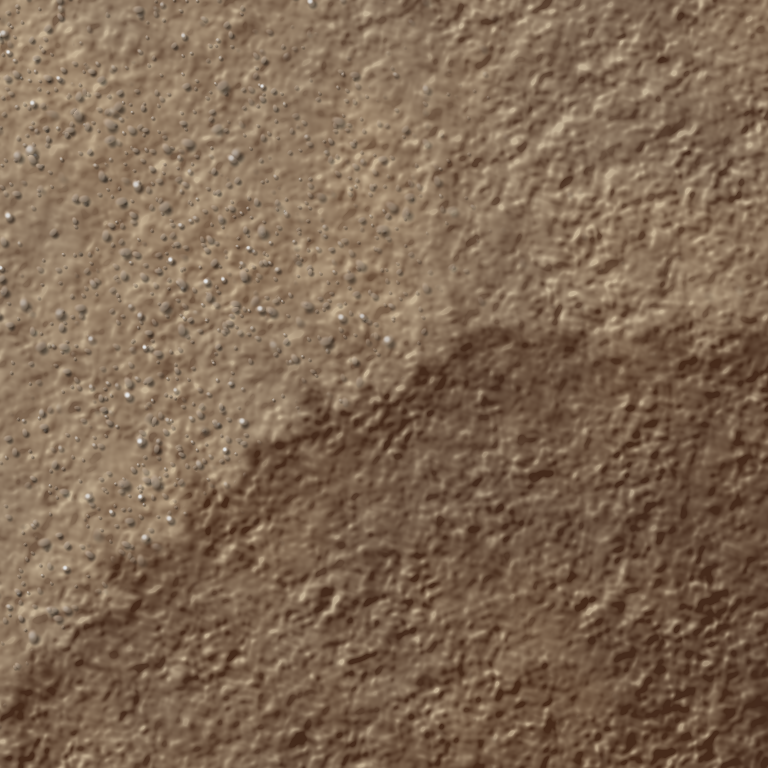
Give the GLSL for this texture, as a Shadertoy shader.

```glsl
// Damp, crumbly earth: a pale gritty slope above a curved, shaded bank.
// Ragged layered noise and a little cellular noise form a relief lit from the
// upper left; round grit in two sizes, some with wet glints, lies on the slope.

#define DARK_EARTH  vec3(0.32, 0.22, 0.16)
#define PALE_EARTH  vec3(0.70, 0.62, 0.52)
#define GRIT_GREY   vec3(0.60, 0.54, 0.48)
#define GLINT_WHITE vec3(0.92, 0.93, 0.94)
#define LIGHT_DIR   vec2(-0.64, 0.77)
#define RELIEF_GAIN 1.05
#define RELIEF_STEP 0.0050
#define CRUMB_SCALE 44.0
#define CLOD_SCALE  70.0
#define GRIT_SCALE  40.0
#define GRIT_SHARE  0.58

vec2 hash2(vec2 p) {
    vec3 q = fract(p.xyx * vec3(0.1031, 0.1030, 0.0973));
    q += dot(q, q.yzx + 33.33);
    return fract((q.xx + q.yz) * q.zy);
}

float softNoise(vec2 p) {
    vec2 cell = floor(p), f = fract(p);
    f = f * f * (3.0 - 2.0 * f);
    float low  = mix(hash2(cell).x, hash2(cell + vec2(1, 0)).x, f.x);
    float high = mix(hash2(cell + vec2(0, 1)).x, hash2(cell + vec2(1, 1)).x, f.x);
    return mix(low, high, f.y);
}

float layeredNoise(vec2 p) {
    float sum = 0.0, weight = 0.5;
    for (int i = 0; i < 4; i++) {
        sum += weight * softNoise(p);
        p = mat2(1.6, 1.2, -1.2, 1.6) * p + 7.3;
        weight *= 0.5;
    }
    return sum / 0.9375;
}

// Rounded cellular bumps of uneven height.
float clods(vec2 p) {
    vec2 cell = floor(p);
    float sum = 0.0;
    for (int y = -1; y <= 1; y++)
    for (int x = -1; x <= 1; x++) {
        vec2 id = cell + vec2(x, y);
        vec2 d = p - id - hash2(id);
        sum += hash2(id + 31.0).y * exp(-9.0 * dot(d, d));
    }
    return sum;
}

float relief(vec2 p) {
    float height = 0.3 * clods(p * CLOD_SCALE);
    float scale = CRUMB_SCALE, weight = 0.9;
    for (int i = 0; i < 3; i++) {
        p = mat2(0.8, 0.6, -0.6, 0.8) * p + 3.7;
        height += weight * softNoise(p * scale);
        scale *= 1.7;
        weight *= 0.72;
    }
    return height;
}

// Scattered stones: x = cover, y = lit side, z = glint, w = cast shadow.
vec4 grit(vec2 p, float share) {
    vec2 cell = floor(p);
    vec4 result = vec4(0.0);
    for (int y = -1; y <= 1; y++)
    for (int x = -1; x <= 1; x++) {
        vec2 id = cell + vec2(x, y);
        vec2 kind = hash2(id + 57.0);
        float present = smoothstep(0.0, 0.15, share - kind.x);
        float radius = mix(0.18, 0.36, kind.y * kind.y);
        vec2 d = p - id - hash2(id + 19.0);
        float turn = 6.3 * hash2(id + 5.0).x;
        float size = length(d) * (1.0 + 0.22 * sin(2.0 * atan(d.y, d.x) + turn));
        float cover = present * smoothstep(radius, radius * 0.4, size);
        float lit = dot(d, LIGHT_DIR) / radius;
        float wet = smoothstep(0.7, 0.95, hash2(id + 83.0).y);
        float spot = length(d - LIGHT_DIR * radius * 0.2) / radius;
        float shade = length(d + LIGHT_DIR * radius * 0.8) / radius;
        if (cover > result.x) result.xy = vec2(cover, lit);
        result.z = max(result.z, present * wet * smoothstep(0.75, 0.15, spot));
        result.w = max(result.w, present * smoothstep(1.2, 0.2, shade));
    }
    return result;
}

vec3 addGrit(vec3 color, vec4 stones, float strength, float wetness) {
    color *= 1.0 - 0.45 * strength * stones.w * (1.0 - stones.x);
    vec3 stoneColor = GRIT_GREY * (1.0 + 0.45 * stones.y);
    color = mix(color, stoneColor, 0.7 * strength * stones.x);
    return mix(color, GLINT_WHITE, 0.9 * wetness * stones.z);
}

void mainImage(out vec4 fragColor, in vec2 fragCoord) {
    vec2 p = fragCoord / iResolution.y;
    vec2 uv = fragCoord / iResolution.xy;
    float patches = layeredNoise(p * 6.0 + 3.0) - 0.5;
    float mottle = layeredNoise(p * 27.0 + 40.0) - 0.5;
    float rough = layeredNoise(p * 13.0 + 70.0);
    float speckle = softNoise(mat2(0.8, 0.6, -0.6, 0.8) * p * 90.0) - 0.5;

    // Signed height above the ragged, curved rim of the bank
    float rim = 0.58 - 0.52 * pow(1.0 - uv.x, 2.8);
    float above = uv.y - rim + 0.08 * patches + 0.14 * mottle;
    float slope = smoothstep(-0.05, 0.05, above);

    // Broad light and shade
    float paleTone = 0.70 - 0.18 * uv.x + 0.03 * uv.y;
    float bankTone = 0.41 - 0.27 * smoothstep(0.4, 1.15, uv.x - uv.y + 0.2);
    bankTone -= 0.18 * exp(-pow((above + 0.04) / 0.06, 2.0));
    float tone = mix(bankTone, paleTone, slope);
    tone += 0.26 * patches + 0.42 * mottle + 0.14 * speckle;

    // Crumbly relief, rougher in places and calmer on the wet side
    vec2 q = p + 0.012 * vec2(mottle, patches);
    float facing = relief(q) - relief(q + LIGHT_DIR * RELIEF_STEP);
    facing *= 0.75 + 1.5 * abs(facing);
    float wetness = slope * smoothstep(0.85, 0.25, uv.x);
    float gain = RELIEF_GAIN * mix(1.0, 0.65, wetness);
    gain *= mix(0.7, 1.3, smoothstep(0.3, 0.7, rough));
    tone += gain * clamp(facing, -0.4, 0.6);
    vec3 color = mix(DARK_EARTH, PALE_EARTH, clamp(tone, -0.12, 1.2));
    color += vec3(0.02, 0.0, -0.02) * patches - vec3(0.0, 0.003, 0.01);

    // Coarse and fine grit
    float share = GRIT_SHARE * (0.15 + 0.85 * wetness) * clamp(0.8 + 2.5 * patches, 0.25, 1.4);
    float strength = mix(0.35, 1.0, wetness) * mix(0.7, 1.0, slope);
    color = addGrit(color, grit(p * GRIT_SCALE * 1.8 + 9.0, share), 0.7 * strength, 0.4 * wetness);
    color = addGrit(color, grit(p * GRIT_SCALE, share), strength, wetness);

    fragColor = vec4(clamp(color, 0.0, 1.0), 1.0);
}
```
